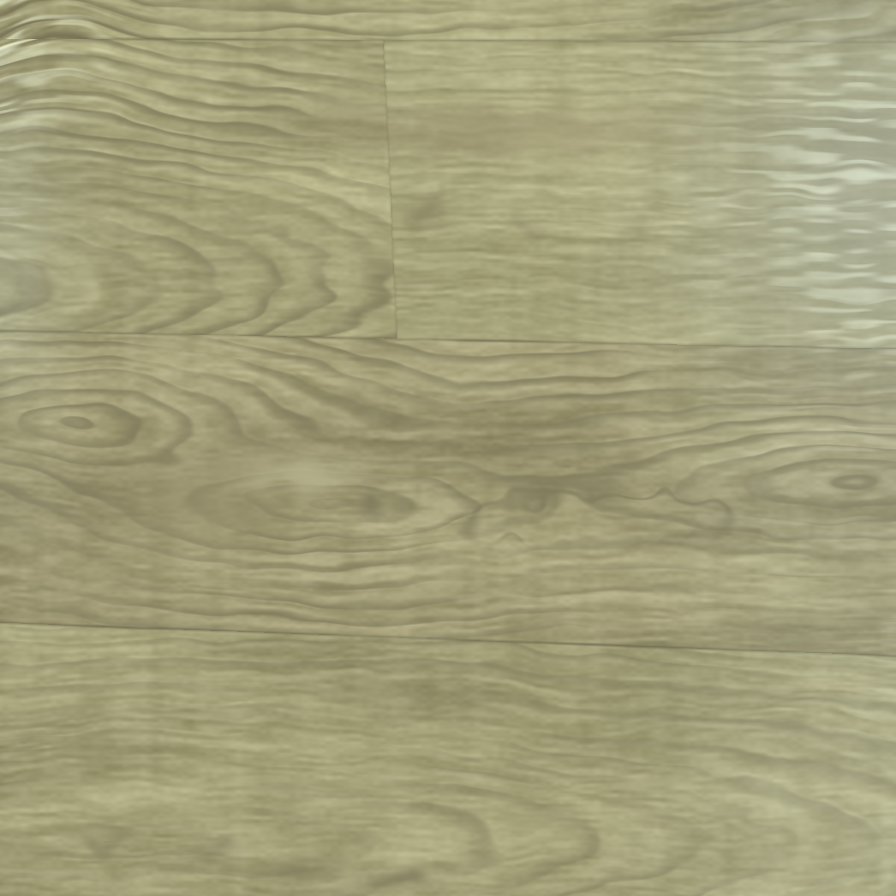
Reproduce this texture procedurally as a WebGL 1 fragment shader.

```glsl
precision highp float;
uniform vec2 u_resolution;

const vec3 BASE = vec3(0.66, 0.65, 0.49);
const vec3 DARK = vec3(0.48, 0.46, 0.345);
const vec3 PALE = vec3(0.72, 0.71, 0.56);
const vec3 BROWN = vec3(0.59, 0.555, 0.42);
const vec3 SHEEN = vec3(0.74, 0.77, 0.71);
const vec3 SEAM = vec3(0.40, 0.39, 0.29);
const float PLANK_LENGTH = 1.8;

float hash(vec2 p) {
  return fract(sin(dot(p, vec2(127.1, 311.7))) * 43758.5453);
}

float noise(vec2 p) {
  vec2 i = floor(p), f = fract(p);
  f = f * f * (3.0 - 2.0 * f);
  return mix(mix(hash(i), hash(i + vec2(1.0, 0.0)), f.x),
             mix(hash(i + vec2(0.0, 1.0)), hash(i + 1.0), f.x), f.y);
}

float fbm(vec2 p) {
  float sum = 0.0, amp = 0.5;
  for (int i = 0; i < 4; i++) {
    sum += amp * noise(p);
    p = p * 2.03 + 17.3;
    amp *= 0.5;
  }
  return sum;
}

float bump(vec2 p, vec2 centre, vec2 radius) {
  vec2 d = (p - centre) / radius;
  return exp(-dot(d, d));
}

float eye(vec2 p, vec2 centre, float squash) {
  return length((p - centre) * vec2(squash, 1.0));
}

float smoothMin(float a, float b, float k) {
  float h = clamp(0.5 + 0.5 * (b - a) / k, 0.0, 1.0);
  return mix(b, a, h) - k * h * (1.0 - h);
}

// Growth field whose contours are the grain lines of each plank
float growth(vec2 p, float row, float plank) {
  if (row < -0.5) return eye(p, vec2(0.38, 1.04), 0.13);
  if (row < 0.5) return plank < 0.0 ? eye(p, vec2(-0.12, 0.68), 0.23) : p.y + 0.02 * p.x;
  if (row < 1.5) {
    float d = smoothMin(eye(p, vec2(0.37, 0.44), 0.24), eye(p, vec2(0.09, 0.52), 0.32), 0.05);
    return smoothMin(d, eye(p, vec2(0.95, 0.455), 0.20), 0.04);
  }
  return eye(p, vec2(0.12, 0.06), 0.15);
}

// Thin line with a soft inner flank and a crisp outer one
float ringLine(float t) {
  float w = fract(t);
  return smoothstep(0.45, 0.86, w) * (1.0 - smoothstep(0.86, 1.0, w));
}

float softLine(float dist, float width, float blur) {
  return 1.0 - smoothstep(width - blur, width + blur, dist);
}

void main() {
  vec2 p = gl_FragCoord.xy / u_resolution;

  // Slightly fanned rows with staggered butt joints
  float rowHeight = 0.326 + 0.0165 * p.x;
  float v = (0.957 - 0.004 * p.x - p.y) / rowHeight;
  float row = floor(v), f = fract(v);
  float along = p.x - 0.428 - 0.015 * f - row * PLANK_LENGTH / 3.0;
  float plank = floor(along / PLANK_LENGTH);
  float joint = along - PLANK_LENGTH * floor(along / PLANK_LENGTH + 0.5);
  float seed = row * 7.3 + plank * 3.1;
  float plain = abs(row) < 0.5 && plank > -0.5 ? 1.0 : 0.0;
  float figured = mix(row > 1.5 ? 0.6 : 1.0, 0.25, plain);

  // Grain, bent in the upper left corner
  float corner = bump(p, vec2(0.0, 0.97), vec2(0.11, 0.10));
  vec2 q = p - vec2(0.0, 0.45 * p.x * corner);
  q.y += 0.04 * (fbm(q * vec2(4.0, 8.0) + seed) - 0.5);
  float h = growth(q, row, plank) + 0.006 * (noise(p * vec2(25.0, 60.0)) - 0.5);
  float strength = smoothstep(0.28, 0.68, fbm(p * vec2(5.0, 13.0) + seed));
  float rings = ringLine(h * 52.0 + 1.5 * noise(vec2(h * 14.0, seed)));
  float streak = noise(vec2(p.x * 9.0 + seed, h * 190.0)) - 0.5;
  float pores = noise(vec2(p.x * 38.0, q.y * 230.0 + seed)) - 0.5;
  float specks = noise(p * vec2(150.0, 240.0)) - 0.5;
  float blotch = fbm(p * vec2(3.0, 13.0) + seed * 2.0) - 0.47;
  float sawMarks = noise(vec2(p.x * 75.0, p.y * 5.0)) - 0.5;

  float brownness = row > 0.5 && row < 1.5 ? 0.42 : 0.1 * hash(vec2(row, plank));
  vec3 col = mix(BASE, BROWN, brownness) + blotch * vec3(0.19, 0.195, 0.165);
  col += streak * 0.075 + pores * 0.075 + specks * 0.035 + sawMarks * 0.028;
  col = mix(col, DARK, rings * figured * (0.12 + 0.55 * strength + 0.3 * corner));

  // Knot, its pale halo, a hooked vein and short dark flecks
  vec2 k = p + 0.03 * (vec2(noise(p * 35.0), noise(p * 35.0 + 9.0)) - 0.5);
  col = mix(col, BROWN, 0.6 * bump(k, vec2(0.24, 0.45), vec2(0.10, 0.05)));
  col = mix(col, PALE, 0.75 * bump(k, vec2(0.34, 0.472), vec2(0.06, 0.022)));
  col = mix(col, DARK, 0.7 * bump(k, vec2(0.422, 0.437), vec2(0.022, 0.017)));
  float vein = abs(eye(k, vec2(0.67, 0.415), 0.2) - 0.03);
  col = mix(col, DARK, 0.55 * softLine(vein, 0.002, 0.002) * smoothstep(0.385, 0.41, p.y));
  for (int i = 0; i < 4; i++) {
    float n = float(i);
    vec2 low = vec2(0.12 + 0.11 * n, 0.065 - 0.016 * n);
    vec2 high = vec2(0.48 + 0.11 * n, 0.757 - 0.008 * n);
    col = mix(col, DARK, 0.5 * bump(k, low, vec2(0.035, 0.012)));
    col = mix(col, DARK, (0.45 - 0.12 * n) * bump(k, high, vec2(0.018, 0.015)));
  }
  col = mix(col, BROWN, 0.6 * bump(k, vec2(0.55, 0.855), vec2(0.22, 0.025)));

  // Worn seams between rows and at plank ends
  float rowSeam = softLine((0.5 - abs(f - 0.5)) * rowHeight, 0.0012, 0.0018);
  float wear = 0.25 + 0.5 * noise(vec2(p.x * 9.0, row + 4.0 + floor(f + 0.5)));
  col = mix(col, SEAM, rowSeam * wear * (1.0 - corner));
  col = mix(col, SEAM, 0.22 * softLine(abs(joint), 0.001, 0.002));

  // Window sheen and glints along the grain
  float sheen = smoothstep(0.6, 1.03, p.x) * (0.3 + 0.7 * bump(p, vec2(1.0, 0.78), vec2(0.6, 0.2)));
  sheen += 0.4 * bump(p, vec2(0.0, 0.75), vec2(0.07, 0.25));
  col = mix(col, SHEEN, 0.65 * clamp(sheen, 0.0, 1.0));
  float glint = smoothstep(0.4, 0.9, noise(vec2(p.x * 24.0, h * 190.0 + seed))) - 0.25;
  col += glint * (0.17 * sheen + 0.25 * corner) * vec3(0.9, 1.0, 1.05);

  gl_FragColor = vec4(clamp(col, 0.0, 1.0), 1.0);
}
```
